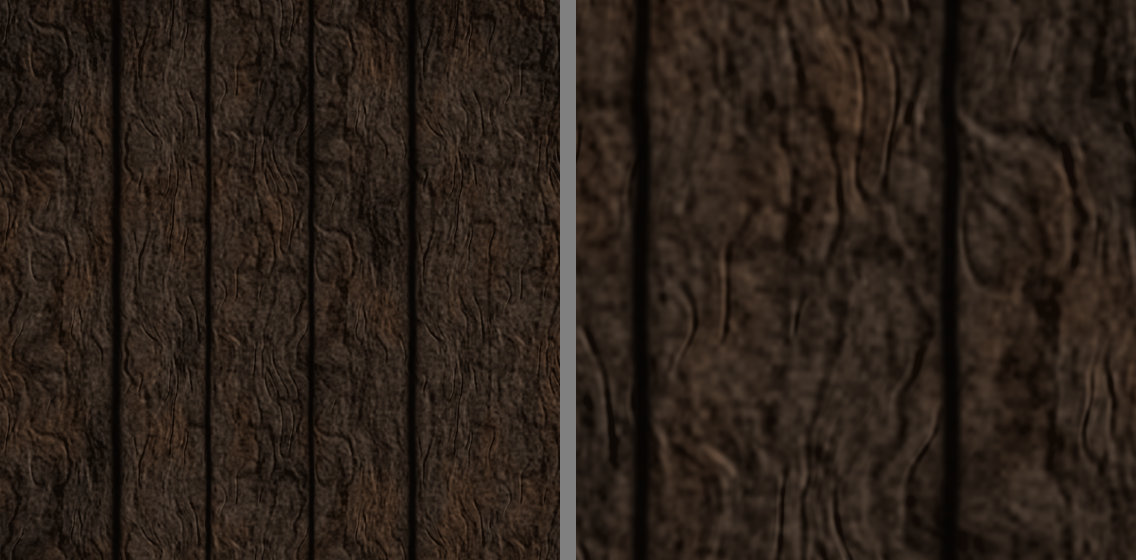
Left: the whole. Right: its middle third, enlarged.
Give the GLSL for this texture, as a WebGL 1 fragment shader.

```glsl
precision highp float;
uniform vec2 u_resolution;

float hash(vec2 p) {
  vec3 q = fract(vec3(p.xyx) * 0.1031);
  q += dot(q, q.yzx + 33.33);
  return fract((q.x + q.y) * q.z);
}

// Value noise with a whole number of cells per unit, repeating every unit
float noise(vec2 p, vec2 cells) {
  p *= cells;
  vec2 i = floor(p), f = fract(p);
  f = f * f * (3.0 - 2.0 * f);
  vec2 a = mod(i, cells), b = mod(i + 1.0, cells);
  vec2 seed = cells.yx * 3.7;
  return mix(mix(hash(a + seed), hash(vec2(b.x, a.y) + seed), f.x),
             mix(hash(vec2(a.x, b.y) + seed), hash(b + seed), f.x), f.y);
}

float fbm(vec2 p, vec2 cells) {
  float sum = 0.0, amp = 0.53;
  for (int i = 0; i < 4; i++) {
    sum += amp * noise(p, cells);
    cells *= 2.0;
    amp *= 0.5;
  }
  return sum;
}

// Grain repeats about twice across and nearly three times down
vec2 grainSpace(vec2 uv) {
  vec2 t = uv / vec2(0.508, 0.365);
  float bend = 0.11 * (noise(t, vec2(4.0, 3.0)) - 0.5)
             + 0.045 * (noise(t, vec2(9.0, 6.0)) - 0.5)
             + 0.014 * (noise(t, vec2(27.0, 17.0)) - 0.5);
  return t + vec2(bend, 0.0);
}

// Sharp splits that follow the grain and fade in and out
float splits(vec2 g, vec2 cells, float width) {
  float ridge = abs(noise(g, cells) - 0.5);
  float mask = smoothstep(0.38, 0.62, noise(g, floor(cells * vec2(0.3, 1.4))));
  return mask * (1.0 - smoothstep(0.0, width, ridge));
}

float woodHeight(vec2 uv) {
  vec2 g = grainSpace(uv);
  float height = 0.60 * fbm(g, vec2(26.0, 5.0));
  height += 0.26 * noise(g, vec2(61.0, 14.0));
  height += 0.24 * noise(g, vec2(90.0, 47.0));
  height += 0.16 * fbm(g, vec2(17.0, 13.0));
  height -= 0.34 * splits(g, vec2(13.0, 4.0), 0.12);
  height -= 0.24 * splits(g, vec2(29.0, 7.0), 0.17);
  return height;
}

void main() {
  vec2 uv = gl_FragCoord.xy / u_resolution;

  // Seams between the five planks
  float seamX = uv.x + 0.003 * (noise(uv, vec2(1.0, 23.0)) - 0.5);
  vec4 seams = vec4(0.208, 0.372, 0.556, 0.736);
  vec4 gaps = abs(seamX - seams) / vec4(1.2, 0.75, 0.8, 1.15);
  float gap = min(min(gaps.x, gaps.y), min(gaps.z, gaps.w));

  // Relief lit from the upper right
  float height = woodHeight(uv);
  float relief = height - woodHeight(uv + vec2(0.003, 0.0022));
  vec2 grain = grainSpace(uv);
  float tone = 0.55 + 1.45 * relief + 0.60 * (height - 0.56);

  // Weathered dark stains, heavier near the top and lower left
  float stain = 0.6 * fbm(uv, vec2(6.0, 5.0)) + 0.4 * fbm(grain, vec2(4.0, 2.0));
  stain += 0.16 * smoothstep(0.75, 1.0, uv.y);
  stain += 0.10 * (1.0 - smoothstep(0.0, 0.3, length(uv)));
  stain = smoothstep(0.48, 0.74, stain);
  tone -= 0.25 * stain;

  // Pale scuffs and coarse grit
  float scuff = smoothstep(0.66, 0.88, noise(grain, vec2(52.0, 19.0)));
  tone += 0.20 * scuff * smoothstep(0.45, 0.7, noise(uv, vec2(11.0, 9.0)));
  tone += 0.34 * (noise(uv, vec2(190.0)) - 0.5);
  tone += 0.24 * (noise(uv, vec2(257.0)) - 0.5);

  // Narrow crack down the widest plank
  float crackX = uv.x - 0.875 - 0.01 * (noise(uv, vec2(1.0, 9.0)) - 0.5);
  float crack = 1.0 - smoothstep(0.0005, 0.005, abs(crackX));
  tone -= 0.40 * crack * smoothstep(0.15, 0.5, noise(uv, vec2(1.0, 6.0)));

  // Plank edges falling into the seams
  tone *= mix(0.60, 1.0, smoothstep(0.005, 0.019, gap));
  tone = clamp(tone, 0.0, 1.3);

  vec3 shade = vec3(0.062, 0.036, 0.018);
  vec3 highlight = vec3(0.288, 0.231, 0.189);
  vec3 wood = mix(shade, highlight, tone);
  float rust = smoothstep(0.45, 0.75, fbm(uv, vec2(16.0, 9.0)));
  wood *= mix(vec3(1.0), vec3(1.08, 0.98, 0.88), rust);
  wood = mix(wood, vec3(dot(wood, vec3(0.33))), 0.15 * stain);

  float seam = 1.0 - smoothstep(0.002, 0.010, gap);
  wood = mix(wood, vec3(0.022, 0.014, 0.009), 0.93 * seam);
  gl_FragColor = vec4(wood, 1.0);
}
```
